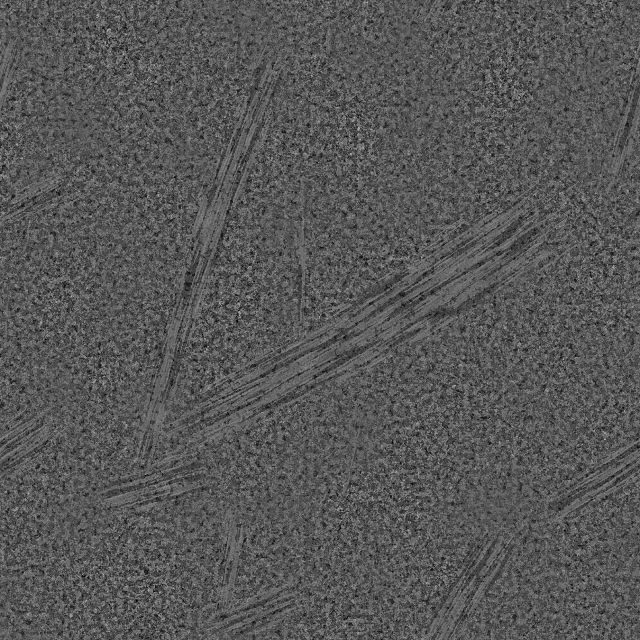
This texture is drawn by a Shadertoy shader. Its source:

```glsl
// Worn grey metal: a fine crust of flakes, pits and specks made from layered
// gradient noise, scraped by broad streaked strokes and scattered thin scratches.
// Strokes use bent local coordinates and wrap around the canvas edges.

const float TAU = 6.2831853;
const float CRUST_MEAN = 0.352;
const float CRUST_DARK = 0.29;
const float CRUST_LIGHT = 0.415;
const float SCRAPED = 0.405;
const float GROOVE = 0.22;
const int STROKES = 10;
const int SCRATCHES = 30;

// Stroke centre x, y, direction in radians, half length
const vec4 strokePlace[STROKES] = vec4[STROKES](
    vec4(0.565, 0.505, 0.54, 0.40), vec4(0.328, 0.57, 1.25, 0.42),
    vec4(0.97, 0.27, 0.57, 0.15),   vec4(0.73, 0.07, 1.03, 0.13),
    vec4(0.36, 0.12, 1.40, 0.09),   vec4(0.99, 0.82, 1.30, 0.14),
    vec4(0.04, 0.68, 0.50, 0.08),   vec4(0.24, 0.24, 0.30, 0.10),
    vec4(0.472, 0.56, 1.56, 0.11),  vec4(0.40, 0.04, 0.40, 0.08));

// Half width, sideways bend and completeness of each stroke
const vec3 strokeShape[STROKES] = vec3[STROKES](
    vec3(0.060, -0.022, 0.07), vec3(0.030, 0.022, 0.05), vec3(0.036, -0.005, 0.03),
    vec3(0.036, 0.004, 0.03), vec3(0.018, 0.0, 0.02), vec3(0.020, 0.004, 0.05),
    vec3(0.030, 0.0, -0.04), vec3(0.040, 0.0, -0.04), vec3(0.008, 0.0, 0.07),
    vec3(0.028, 0.0, -0.04));

vec2 hash2(vec2 p) {
    vec3 q = fract(p.xyx * vec3(0.1031, 0.1030, 0.0973));
    q += dot(q, q.yzx + 33.33);
    return fract((q.xx + q.yz) * q.zy);
}

// Contribution of one lattice corner
float corner(vec2 cell, vec2 f, vec2 offset) {
    return dot(2.0 * hash2(cell + offset) - 1.0, f - offset);
}

// Gradient noise around zero, with little broad variation
float noise(vec2 p) {
    vec2 cell = floor(p), f = fract(p);
    vec2 w = f * f * (3.0 - 2.0 * f);
    float low = mix(corner(cell, f, vec2(0)), corner(cell, f, vec2(1, 0)), w.x);
    float high = mix(corner(cell, f, vec2(0, 1)), corner(cell, f, vec2(1)), w.x);
    return mix(low, high, w.y);
}

float fbm(vec2 p, int octaves) {
    float sum = 0.0, total = 0.0, weight = 1.0;
    for (int i = 0; i < octaves; i++) {
        sum += weight * noise(p);
        total += weight;
        weight *= 0.75;
        p = mat2(0.8, 0.6, -0.6, 0.8) * p * 2.0 + 17.3;
    }
    return sum / total;
}

// Offset from a centre, wrapped at the canvas edges and turned to an angle
vec2 toLocal(vec2 p, vec2 centre, float angle) {
    vec2 d = p - centre;
    d -= round(d);
    float c = cos(angle), s = sin(angle);
    return vec2(dot(d, vec2(c, s)), dot(d, vec2(-s, c)));
}

// Flaky surface between the strokes
float crust(vec2 p, float fine) {
    float flake = smoothstep(-0.03, 0.06, fbm(p * 120.0, 3));
    float speck = smoothstep(0.10, 0.22, fbm(p * 140.0 + 230.0, 3));
    float tone = mix(CRUST_DARK, CRUST_LIGHT, flake) + 0.12 * speck + 0.22 * fine;
    float roughness = 1.02 + 1.2 * fbm(p * 7.0 + 4.0, 2);
    return mix(CRUST_MEAN, tone, roughness);
}

// Streaked scrape laid over a tone
float scrape(float tone, vec2 p, float fine, vec4 place, vec3 shape, float seed) {
    vec2 q = toLocal(p, place.xy, place.z);
    float t = q.x / place.w;
    float across = q.y - shape.y * (1.0 - t * t);
    float side = across / (shape.x * (1.0 + 0.35 * t));
    float profile = clamp(1.0 - side * side, 0.0, 1.0) * smoothstep(1.0, 0.5, abs(t));
    if (profile <= 0.0) return tone;

    // Ragged lines, long and narrow along the stroke
    across += 0.002 * fbm(p * 110.0 + seed, 2);
    float broad = noise(vec2(q.x * 9.0, across * 150.0) + seed);
    float thin = noise(vec2(q.x * 22.0, across * 380.0) + seed + 40.0);
    float streak = 0.6 * broad + 0.4 * thin;
    float cover = smoothstep(-0.02, 0.03, streak + mix(-0.28, shape.z, sqrt(profile)));
    float gap = smoothstep(0.1, 0.6, profile) * smoothstep(-0.04, -0.12, streak);
    float metal = SCRAPED + 0.22 * thin + 0.14 * fine;
    tone = mix(tone, GROOVE + 0.18 * fine, 0.7 * gap);
    return mix(tone, metal, 0.88 * cover);
}

// Thin tapered scratch with a shaded flank
float scratch(float tone, vec2 p, float id) {
    vec2 trait = hash2(vec2(id, 5.3));
    float angle = mix(0.08, 0.20, step(0.4, trait.x)) * TAU + 0.7 * (fract(trait.x * 7.0) - 0.5);
    float halfLength = mix(0.02, 0.07, trait.y);
    vec2 q = toLocal(p, hash2(vec2(id, 8.7)), angle);
    float taper = smoothstep(1.0, 0.3, abs(q.x) / halfLength);
    float ridge = smoothstep(0.0021, 0.0006, abs(q.y)) * taper;
    float flank = smoothstep(0.0021, 0.0006, abs(q.y + 0.003)) * taper;
    float wear = smoothstep(-0.2, 0.1, noise(q * vec2(70.0, 200.0) + id));
    return mix(mix(tone, GROOVE, 0.5 * flank * wear), 0.45, 0.75 * ridge * wear);
}

void mainImage(out vec4 fragColor, in vec2 fragCoord) {
    vec2 p = fragCoord / iResolution.xy;
    float fine = 0.8 * noise(p * 330.0 + 57.0) + 0.7 * noise(p.yx * 570.0 + 13.0);
    float tone = crust(p, fine);
    for (int i = 0; i < SCRATCHES; i++) tone = scratch(tone, p, float(i) + 1.0);
    for (int i = 0; i < STROKES; i++)
        tone = scrape(tone, p, fine, strokePlace[i], strokeShape[i], float(i) * 13.7);

    // Dark pits bite through crust and strokes alike
    float pit = smoothstep(0.12, 0.20, fbm(p * 125.0 + 310.0, 2));
    fragColor = vec4(vec3(clamp(tone - 0.13 * pit, 0.0, 1.0)), 1.0);
}
```
